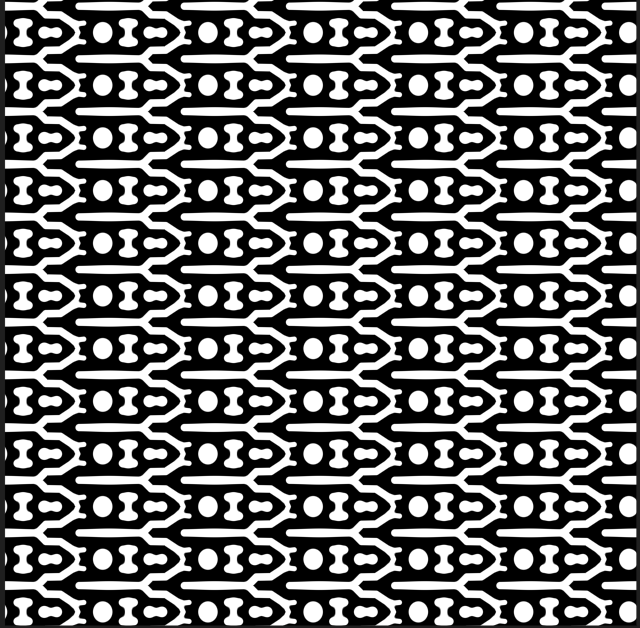
This pattern is drawn by a Shadertoy shader. Its source:

```glsl
// Repeating black and white bands of dots, hourglasses, pills and forked chevron lines.

const float VIEW_HEIGHT = 1128.0;             // canvas height in design units
const vec2  CELL = vec2(189.0, 94.6);         // size of one repeat
const vec2  FIRST_DOT = vec2(184.5, 1069.5);  // centre of the upper left dot
const float CELL_START = -60.0;               // left end of a repeat, from its dot
const vec2  DOT_RADII = vec2(17.5, 19.0);
const float BAR_RADIUS = 6.4;
const float BAR_SWELL = 1.5;
const float BRANCH_RADIUS = 6.8;
const float TIP_RADIUS = 4.6;
const float EDGE_SOFTNESS = 0.75;             // in output pixels
const vec3  INK = vec3(0.0);
const vec3  PAPER = vec3(1.0);
const vec3  FRAME = vec3(0.12);
const vec3  FRAME_WIDTH = vec3(9.0, 6.5, 4.5); // left, right, bottom

float smoothMin(float a, float b, float k) {
    float h = max(k - abs(a - b), 0.0) / k;
    return min(a, b) - h * h * k * 0.25;
}

float segment(vec2 p, vec2 a, vec2 b) {
    vec2 pa = p - a, ba = b - a;
    return length(pa - ba * clamp(dot(pa, ba) / dot(ba, ba), 0.0, 1.0));
}

float dot2d(vec2 p) {
    float k = length(p / DOT_RADII);
    return (k - 1.0) * min(DOT_RADII.x, DOT_RADII.y);
}

// Two wide lobes joined by a narrow waist; p.y is already mirrored.
float hourglass(vec2 p) {
    float lobe = segment(p, vec2(-10.0, 17.0), vec2(10.0, 17.0)) - 7.3;
    float waist = segment(p, vec2(0.0), vec2(0.0, 17.0)) - 6.2;
    return smoothMin(lobe, waist, 9.0);
}

// Pill with a larger left end and a slight pinch.
float pill(vec2 p) {
    float ends = min(length(p - vec2(84.0, 0.0)) - 10.8,
                     length(p - vec2(106.5, 0.0)) - 9.3);
    float neck = segment(p, vec2(84.0, 0.0), vec2(106.5, 0.0)) - 7.4;
    return smoothMin(ends, neck, 4.0);
}

// Bar that forks into two branches meeting in a horned chevron.
float forkedLine(vec2 p) {
    float barY = CELL.y * 0.5;
    vec2 fork = vec2(72.0, barY);
    vec2 shoulder = vec2(87.0, 32.0);
    vec2 bend = vec2(113.0, 31.5);
    vec2 corner = vec2(138.0, 15.0);

    float swell = BAR_SWELL * exp(-pow((p.x - 12.0) / 38.0, 2.0));
    float bar = segment(p, vec2(-42.5, barY), fork) - BAR_RADIUS - swell;

    float branch = min(segment(p, fork, shoulder),
                   min(segment(p, shoulder, bend),
                       segment(p, bend, corner))) - BRANCH_RADIUS;

    float tip = segment(p, corner, vec2(144.5, 0.0)) - TIP_RADIUS;
    float horn = segment(p, corner, vec2(155.0, 17.0)) - TIP_RADIUS;

    float chevron = smoothMin(tip, horn, 5.0);
    return smoothMin(smoothMin(bar, branch, 4.0), chevron, 5.0);
}

float motif(vec2 p) {
    float d = min(dot2d(p), hourglass(p - vec2(46.0, 0.0)));
    return min(d, min(pill(p), forkedLine(p)));
}

// Repeats the motif, mirrored about each row; overhanging parts need two cells.
float pattern(vec2 p) {
    p -= FIRST_DOT;
    p.x = mod(p.x - CELL_START, CELL.x) + CELL_START;
    p.y = abs(mod(p.y + CELL.y * 0.5, CELL.y) - CELL.y * 0.5);
    float d = 1e5;
    for (int i = 0; i < 2; i++) {
        d = min(d, motif(p + vec2(float(i) * CELL.x, 0.0)));
    }
    return d;
}

void mainImage(out vec4 fragColor, in vec2 fragCoord) {
    float pixel = VIEW_HEIGHT / iResolution.y;
    vec2 p = fragCoord * pixel;
    float soft = EDGE_SOFTNESS * pixel;

    float cover = 1.0 - smoothstep(-soft, soft, pattern(p));
    vec3 color = mix(INK, PAPER, cover);

    // Thin dark frame on the left, right and bottom
    float right = iResolution.x * pixel - FRAME_WIDTH.y;
    float inside = min(min(p.x - FRAME_WIDTH.x, right - p.x), p.y - FRAME_WIDTH.z);
    color = mix(FRAME, color, smoothstep(-soft, soft, inside));

    fragColor = vec4(color, 1.0);
}
```
